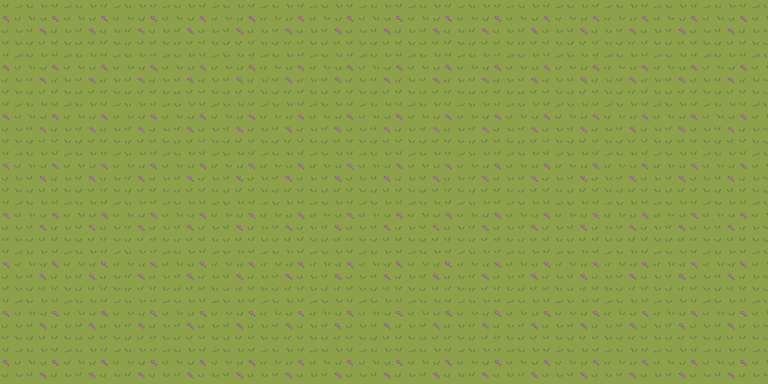
Give the GLSL for this texture, as a WebGL 1 fragment shader.

```glsl
precision mediump float;
// A meadow tile of 32 x 32 units, repeated 15.625 times across the canvas.
// Each tile is a 4 x 4 grid of cells holding small grass tufts; one cell has
// a three-blade clump and two cells have a pair of purple blossoms.

uniform vec2 u_resolution;

const float REPEATS_ACROSS = 15.625;
const float CELL = 8.0;
const float CELLS_PER_TILE = 4.0;

const vec3 MEADOW = vec3(0.55, 0.63, 0.29);
const vec3 BLADE = vec3(0.43, 0.51, 0.28);
const vec3 STEM = vec3(0.40, 0.42, 0.29);
const vec3 PETAL = vec3(0.58, 0.36, 0.53);
const vec3 PETAL_LIGHT = vec3(0.77, 0.58, 0.69);

float hash(vec2 p) {
  return fract(sin(dot(p, vec2(12.99, 78.23))) * 437.58);
}

float segment(vec2 p, vec2 a, vec2 b) {
  vec2 along = b - a;
  float t = clamp(dot(p - a, along) / dot(along, along), 0.0, 1.0);
  return length(p - a - along * t);
}

// Coverage of a shape from its signed distance.
float cover(float dist, float soft) {
  return 1.0 - smoothstep(-0.5 * soft, 0.5 * soft, dist);
}

float ellipse(vec2 p, vec2 radius) {
  return (length(p / radius) - 1.0) * min(radius.x, radius.y);
}

// 1.0 in the chosen cell of the tile.
float isCell(vec2 id, vec2 chosen) {
  return 1.0 - step(0.5, length(id - chosen));
}

// Short left blade and longer right blade, y pointing down.
float tuft(vec2 p, float lean) {
  float left = segment(p, vec2(-1.9, -0.2), vec2(-1.2, 0.7));
  float right = segment(p, vec2(0.3, 0.9), vec2(1.2 + lean, -0.8));
  return min(left, right) - 0.42;
}

// Three low blades spread sideways.
float clump(vec2 p) {
  float dist = 10.0;
  for (int i = 0; i < 3; i++) {
    float k = float(i) - 1.0;
    vec2 root = vec2(1.7 * k, 0.9 - 0.3 * k);
    dist = min(dist, segment(p, root, root + vec2(0.5, -0.7 - 0.4 * k)));
  }
  return dist - 0.38;
}

vec3 blossom(vec3 color, vec2 p, vec2 radius, float soft) {
  float stem = segment(p, vec2(0.2, 0.2), vec2(0.6, radius.y + 0.4)) - 0.35;
  color = mix(color, STEM, 0.7 * cover(stem, soft));
  color = mix(color, PETAL, cover(ellipse(p, radius), soft));
  float shine = ellipse(p - vec2(0.15, -0.1) * radius, 0.45 * radius);
  return mix(color, PETAL_LIGHT, 0.8 * cover(shine, soft));
}

void main() {
  // Tile units, measured from the upper left corner.
  float unitsPerPixel = REPEATS_ACROSS * CELL * CELLS_PER_TILE / u_resolution.x;
  vec2 pos = vec2(gl_FragCoord.x, u_resolution.y - gl_FragCoord.y) * unitsPerPixel;
  vec2 id = mod(floor(pos / CELL), CELLS_PER_TILE);
  vec2 local = mod(pos, CELL) - 0.5 * CELL;
  float soft = max(unitsPerPixel, 0.3);

  float hasClump = isCell(id, vec2(1.0, 0.0));
  float hasFlower = isCell(id, vec2(0.0, 1.0)) + isCell(id, vec2(3.0, 2.0));

  // Grass, shifted and mirrored from cell to cell.
  vec2 jitter = vec2(hash(id + 3.0), hash(id + 7.0)) - 0.5;
  vec2 grassPos = local - jitter * vec2(1.6, 1.0);
  grassPos.x *= hash(id + 11.0) < 0.25 ? -1.0 : 1.0;
  float grass = mix(tuft(grassPos, 0.6 * hash(id + 5.0)), clump(local), hasClump);
  vec3 color = mix(MEADOW, BLADE, cover(grass, soft) * (1.0 - hasFlower));

  // A large blossom with a smaller one to its lower right.
  if (hasFlower > 0.5) {
    color = blossom(color, local - vec2(-0.7, -0.6), vec2(1.4, 0.95), soft);
    color = blossom(color, local - vec2(1.2, 1.0), vec2(0.8, 0.7), soft);
  }

  gl_FragColor = vec4(color, 1.0);
}
```
